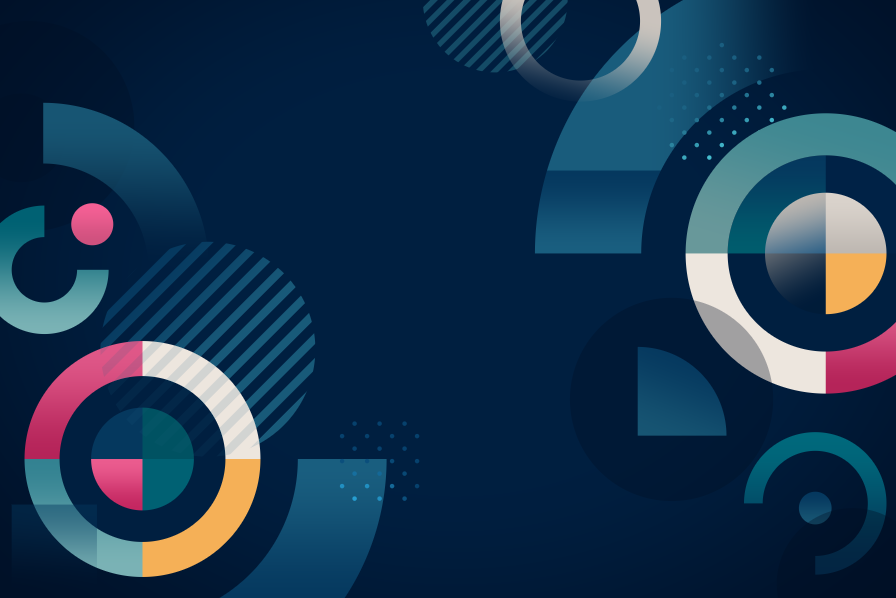
A Shadertoy shader for this background:

```glsl
// Navy geometric backdrop: quartered rings, arcs, striped discs and dot grids.

const float UNITS = 512.0;               // layout units in the canvas height
const vec3 NAVY   = vec3(0.00, 0.12, 0.25);
const vec3 NIGHT  = vec3(0.00, 0.05, 0.13);
const vec3 OCEAN  = vec3(0.10, 0.37, 0.50);
const vec3 DEEP   = vec3(0.02, 0.22, 0.37);
const vec3 TEAL   = vec3(0.00, 0.38, 0.45);
const vec3 MIST   = vec3(0.48, 0.70, 0.71);
const vec3 CREAM  = vec3(0.93, 0.90, 0.87);
const vec3 AMBER  = vec3(0.96, 0.69, 0.34);
const vec3 PINK   = vec3(0.92, 0.36, 0.56);
const vec3 CRIMSON = vec3(0.71, 0.14, 0.35);
const vec3 CYAN   = vec3(0.30, 0.80, 0.86);
const float STRIPE_PERIOD = 15.4;
const float DOT_STEP = 10.7;
const float DOT_RADIUS = 1.9;

// Antialiased coverage of a signed distance
float cover(float d) { return clamp(0.5 - d * iResolution.y / UNITS, 0.0, 1.0); }

float disc(vec2 q, float r) { return cover(length(q) - r); }

float ring(vec2 q, float inner, float outer) {
    return disc(q, outer) - disc(q, inner);
}

// Quadrant on the side given by the signs of s
float quadrant(vec2 q, vec2 s) { return cover(-q.x * s.x) * cover(-q.y * s.y); }

// One colour per quadrant
vec3 quarters(vec2 q, vec3 ul, vec3 ur, vec3 ll, vec3 lr) {
    float right = cover(-q.x);
    return mix(mix(ll, lr, right), mix(ul, ur, right), cover(-q.y));
}

// Vertical gradient between heights a and b
vec3 ramp(float y, float a, float b, vec3 low, vec3 high) {
    return mix(low, high, smoothstep(a, b, y));
}

float stripes(vec2 q, float period, float offset) {
    float u = (q.x - q.y) * 0.7071 - offset;
    return cover(abs(mod(u + 0.5 * period, period) - 0.5 * period) - 0.23 * period);
}

// Staggered dots: x is coverage, yz the lattice cell
vec3 dots(vec2 q) {
    vec2 a = q / DOT_STEP;
    vec2 f = floor(vec2(a.x + a.y, a.x - a.y) * 0.5 + 0.5);
    vec2 cell = vec2(f.x + f.y, f.x - f.y);
    return vec3(disc(q - cell * DOT_STEP, DOT_RADIUS), cell);
}

void mainImage(out vec4 fragColor, in vec2 fragCoord) {
    vec2 p = fragCoord / iResolution.y * UNITS;

    // Backdrop with dark corners and soft shadow discs
    float edge = length((p - vec2(390.0, 270.0)) / vec2(500.0, 380.0));
    vec3 col = mix(NAVY, NIGHT, 0.8 * smoothstep(0.45, 1.1, edge));
    col = mix(col, NIGHT, 0.3 * disc(p - vec2(25.0, 404.0), 90.0));
    col = mix(col, NIGHT, 0.25 * disc(p - vec2(18.0, 394.0), 38.0));

    // Upper left: fading arc, open ring and pink disc
    vec2 q = p - vec2(37.0, 282.0);
    float m = ring(q, 90.0, 142.0) * quadrant(q, vec2(1.0));
    col = mix(col, OCEAN * 0.9, m * smoothstep(0.0, 130.0, q.y));
    q = p - vec2(38.0, 281.0);
    m = ring(q, 28.0, 55.0) * (1.0 - quadrant(q, vec2(1.0)));
    col = mix(col, ramp(q.y, -55.0, 45.0, MIST, TEAL), m);
    q = p - vec2(79.0, 320.0);
    col = mix(col, ramp(q.y, -18.0, 18.0, PINK * 0.88, PINK * 1.04), disc(q, 18.0));

    // Lower arc and its dots
    q = p - vec2(116.0, 119.0);
    m = ring(q, 139.0, 215.0) * quadrant(q, vec2(1.0, -1.0));
    col = mix(col, ramp(q.y, -130.0, 0.0, DEEP, OCEAN), m);
    vec3 dot = dots(p - vec2(325.0, 106.5));
    vec2 reach = abs(dot.yz - vec2(0.0, 1.0));
    float glow = smoothstep(2.0, -2.0, dot.z) * smoothstep(3.0, -1.0, dot.y);
    col = mix(col, mix(DEEP * 1.15, vec3(0.15, 0.62, 0.82), glow), dot.x * step(max(reach.x, reach.y), 3.1));

    // Lower left: striped disc behind a quartered ring
    q = p - vec2(178.0, 213.0);
    float bands = disc(q, 92.0) * stripes(q, STRIPE_PERIOD, 12.0);
    col = mix(col, ramp(q.x - q.y, -130.0, 30.0, DEEP, OCEAN * 0.95), bands);
    q = p - vec2(122.0, 119.0);
    col = mix(col, NAVY, disc(q, 71.0));
    vec3 rose = ramp(q.y, 0.0, 95.0, CRIMSON, PINK * 0.95);
    vec3 sea = ramp(q.y, -95.0, 0.0, MIST, vec3(0.20, 0.51, 0.57));
    col = mix(col, quarters(q, rose, CREAM, sea, AMBER), ring(q, 71.0, 101.0));
    rose = ramp(q.y, -44.0, 0.0, CRIMSON * 1.08, PINK);
    col = mix(col, quarters(q, DEEP, TEAL * 0.85, rose, TEAL), disc(q, 44.0));
    col = mix(col, OCEAN, 0.13 * bands * disc(q, 101.0));
    q = abs(p - vec2(46.5, 43.5)) - 36.5;
    col = mix(col, DEEP, 0.45 * cover(max(q.x, q.y)) * smoothstep(5.0, 80.0, p.y));

    // Upper right: wide arc with a step in tone, then its dots
    q = p - vec2(707.0, 295.0);
    m = ring(q, 158.0, 249.0) * quadrant(q, vec2(-1.0, 1.0));
    vec3 tone = mix(ramp(q.y, 0.0, 71.0, OCEAN, DEEP), OCEAN * 0.97, cover(71.0 - q.y));
    col = mix(col, tone, m * smoothstep(-5.0, -150.0, q.x));
    dot = dots(p - vec2(618.0, 430.6));
    glow = smoothstep(3.0, -6.0, dot.z - 0.5 * dot.y);
    m = dot.x * step(length(dot.yz - vec2(0.0, -1.0)), 5.2);
    col = mix(col, mix(OCEAN, CYAN, glow * glow), m);

    // Right: quartered ring with a sector and a core
    col = mix(col, NAVY, disc(q, 84.0));
    vec3 sector = ramp(q.y, 0.0, 84.0, TEAL * 0.95, DEEP);
    col = mix(col, quarters(q, sector, NAVY * 1.1, NAVY, NAVY), disc(q, 84.0));
    sea = ramp(q.y + 0.3 * q.x, -20.0, 120.0, MIST * 0.85, vec3(0.24, 0.53, 0.57));
    rose = ramp(q.y, -115.0, -50.0, CRIMSON, PINK * 0.92);
    col = mix(col, quarters(q, sea, sea, CREAM, rose), ring(q, 84.0, 120.0));
    vec3 haze = ramp(q.y - 0.5 * q.x, -40.0, 75.0, NAVY, CREAM * 0.75);
    vec3 pearl = ramp(q.y, -15.0, 52.0, CREAM * 0.78, CREAM * 0.92);
    col = mix(col, quarters(q, ramp(q.y - q.x * 0.3, -25.0, 60.0, DEEP * 1.3, CREAM * 0.8), pearl, haze * 0.9, AMBER), disc(q, 52.0));

    // Top: striped disc under a fading ring
    q = p - vec2(424.0, 512.0);
    col = mix(col, OCEAN * 0.8, disc(q, 62.0) * stripes(q, 10.0, 3.0));
    q = p - vec2(497.0, 494.0);
    col = mix(col, CREAM * 0.85, ring(q, 51.0, 69.0) * smoothstep(-80.0, 15.0, q.y + 0.25 * q.x));

    // Lower right: shadow disc, quarter disc, open ring and bead
    col = mix(col, NIGHT, 0.32 * disc(p - vec2(575.0, 170.0), 87.0));
    q = p - vec2(546.0, 139.0);
    col = mix(col, ramp(q.y + q.x * 0.4, 0.0, 90.0, OCEAN * 0.9, DEEP), disc(q, 76.0) * quadrant(q, vec2(1.0)));
    q = p - vec2(698.0, 81.0);
    m = ring(q, 45.0, 61.0) * (1.0 - quadrant(q, vec2(-1.0)));
    col = mix(col, ramp(q.y, -60.0, 60.0, DEEP * 0.9, TEAL * 1.08), m);
    q.y += 4.0;
    col = mix(col, ramp(q.y, -14.0, 14.0, OCEAN * 0.9, DEEP), disc(q, 14.0));
    col = mix(col, NIGHT, 0.35 * disc(p - vec2(730.0, 12.0), 65.0));

    fragColor = vec4(col, 1.0);
}
```
